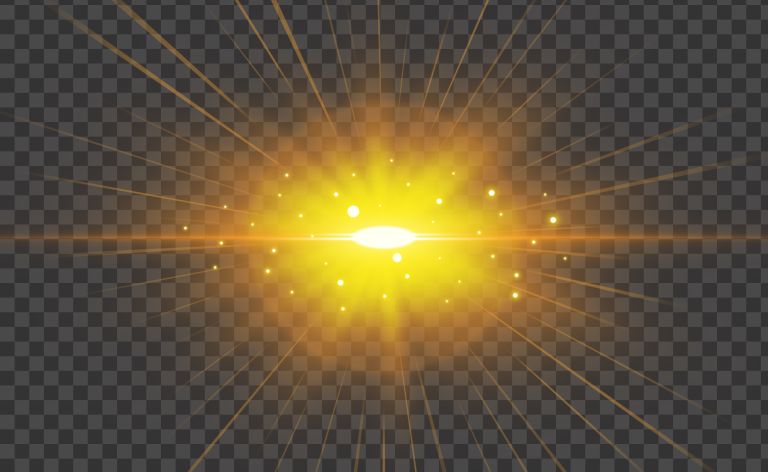
A Shadertoy shader for this background:

```glsl
const float PI = 3.14159265;
const vec2 CENTER = vec2(0.0, -0.003);

// Checkerboard
const float CELL = 0.031;
const vec2 CHECK_SHIFT = vec2(0.0, 0.0106);
const vec3 CHECK_DARK = vec3(0.205, 0.2, 0.205);
const vec3 CHECK_LIGHT = vec3(0.29, 0.285, 0.285);

// Glow colours and sizes, in canvas heights
const vec3 AMBER = vec3(1.0, 0.61, 0.19);
const vec3 YELLOW = vec3(1.0, 0.93, 0.1);
const vec3 ORANGE = vec3(1.0, 0.56, 0.13);
const vec3 WHITE_HOT = vec3(1.0, 1.0, 0.95);
const vec2 HALO_SHAPE = vec2(1.28, 0.82);
const float HALO_RADIUS = 0.295;
const float RING_RADIUS = 0.28;
const vec2 CORE_SIZE = vec2(0.064, 0.023);

// Thin rays and soft beams
const float RAY_COUNT = 46.0;
const vec3 RAY_COLOR = vec3(0.8, 0.56, 0.22);
const float RAY_OPACITY = 0.55;
const float BEAM_ANGLES[5] = float[5](1.55, -1.54, -1.93, 2.13, 0.84);

// Sparks: area, plus centre and radius of the two largest
const int SPARK_COUNT = 38;
const vec2 SPARK_AREA = vec2(0.44, 0.165);
const vec3 UPPER_SPARK = vec3(-0.065, 0.055, 0.0125);
const vec3 LOWER_SPARK = vec3(0.028, -0.043, 0.0095);

float hash(vec2 p) {
    return fract(sin(dot(p, vec2(127.1, 311.7))) * 43758.55);
}

float cornerSlope(vec2 corner, vec2 offset) {
    float a = 2.0 * PI * hash(corner);
    return dot(vec2(cos(a), sin(a)), offset);
}

float gradientNoise(vec2 p) {
    vec2 i = floor(p), f = fract(p), e = vec2(1.0, 0.0);
    vec2 u = f * f * f * (f * (f * 6.0 - 15.0) + 10.0);
    float low = mix(cornerSlope(i, f), cornerSlope(i + e.xy, f - e.xy), u.x);
    float high = mix(cornerSlope(i + e.yx, f - e.yx), cornerSlope(i + 1.0, f - 1.0), u.x);
    return mix(low, high, u.y);
}

float bell(float x, float width) {
    return exp(-x * x / (width * width));
}

vec3 checker(vec2 q, float px) {
    vec2 s = sin(PI * (q - CHECK_SHIFT) / CELL);
    vec2 side = clamp(s * CELL / (PI * px), -0.5, 0.5) * 2.0;
    return mix(CHECK_DARK, CHECK_LIGHT, 0.5 + 0.5 * side.x * side.y);
}

// One tapered ray per angular sector
float rays(vec2 p, float px) {
    float r = length(p), sector = 2.0 * PI / RAY_COUNT;
    float turn = atan(p.y, p.x) / sector;
    float id = mod(floor(turn), RAY_COUNT);
    float angle = (fract(turn) - mix(0.25, 0.75, hash(vec2(id, 1.0)))) * sector;
    float start = mix(0.16, 0.36, hash(vec2(id, 2.0)));
    float reach = mix(0.5, 1.0, hash(vec2(id, 3.0)));
    float spread = mix(0.003, 0.012, pow(hash(vec2(id, 4.0)), 2.0));
    float halfWidth = spread * max(r - 0.6 * start, 0.0);
    float body = 1.0 - smoothstep(halfWidth - px * 0.5, halfWidth + px, abs(r * sin(angle)));
    float fade = smoothstep(start, start + 0.12, r) * (1.0 - smoothstep(0.6 * reach, reach, r));
    return body * fade * mix(0.5, 1.0, hash(vec2(id, 5.0)));
}

float beams(vec2 p) {
    float sum = 0.0;
    for (int i = 0; i < 5; i++) {
        vec2 axis = vec2(cos(BEAM_ANGLES[i]), sin(BEAM_ANGLES[i]));
        float along = dot(p, axis), across = dot(p, vec2(-axis.y, axis.x));
        sum += bell(across, 0.012 + 0.08 * abs(along)) * bell(along, 0.27) * smoothstep(0.0, 0.08, along);
    }
    return sum;
}

// x: solid disc, y: surrounding glow
vec2 spark(vec2 p, vec3 dot3, float px) {
    float d = length(p - dot3.xy);
    return vec2(1.0 - smoothstep(dot3.z - px, dot3.z + px, d), 0.6 * bell(d, dot3.z * 2.2));
}

vec2 sparks(vec2 p, float px) {
    vec2 light = max(spark(p, UPPER_SPARK, px), spark(p, LOWER_SPARK, px));
    for (int i = 0; i < SPARK_COUNT; i++) {
        float id = float(i);
        float angle = id * 2.39996 + 0.7;
        float spread = sqrt((id + 4.0) / float(SPARK_COUNT + 4));
        vec2 at = SPARK_AREA * spread * vec2(cos(angle), sin(angle));
        float size = mix(0.0018, 0.0062, pow(hash(vec2(id, 7.0)), 3.0));
        light = max(light, spark(p, vec3(at, size), px));
    }
    return light;
}

void mainImage(out vec4 fragColor, in vec2 fragCoord) {
    float px = 1.0 / iResolution.y;
    vec2 p = (fragCoord - 0.5 * iResolution.xy) * px - CENTER;
    vec3 color = checker(vec2(fragCoord.x, iResolution.y - fragCoord.y) * px, px);
    float r = length(p);

    color = mix(color, RAY_COLOR, RAY_OPACITY * rays(p, px));

    // Halo with beams, faint ring and uneven edge
    float uneven = 1.0 + 0.25 * gradientNoise(p / max(r, 0.001) * 4.0 + 9.0);
    float halo = exp(-pow(length(p / HALO_SHAPE) / (HALO_RADIUS * uneven), 2.5));
    float ring = 0.1 * bell(r - RING_RADIUS, 0.012) + 0.07 * (1.0 - smoothstep(0.26, 0.29, r));
    float glow = 1.0 - (1.0 - halo) * (1.0 - ring) * exp(-0.42 * beams(p));
    color = mix(color, mix(AMBER, YELLOW, smoothstep(0.5, 0.97, glow)), glow);

    // Horizontal flare
    float flare = 0.4 * bell(p.y, 0.04) * bell(p.x, 0.5)
                + 0.65 * exp(-abs(p.y) / 0.006) * bell(p.x, 0.72);
    color = mix(color, mix(ORANGE, YELLOW, bell(p.x, 0.24)), min(flare, 1.0));

    // Sparks, white streaks and core
    vec2 dots = sparks(p, px);
    color = mix(color, YELLOW, dots.y);
    color = mix(color, WHITE_HOT, dots.x);
    float streak = bell(p.y + 0.003, 0.0028) * bell(p.x, 0.17)
                 + bell(p.y - 0.006, 0.0025) * bell(p.x, 0.11);
    float core = length(p / CORE_SIZE);
    float hot = 1.0 - smoothstep(0.75, 1.2, core) + 0.45 * bell(core, 1.8) + streak;
    color = mix(color, WHITE_HOT, clamp(hot, 0.0, 1.0));

    fragColor = vec4(color, 1.0);
}
```
